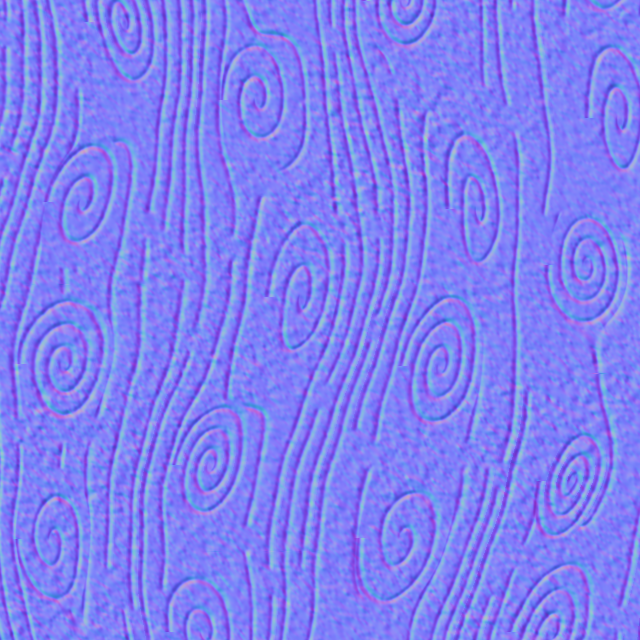
A Shadertoy shader for this texture map:

```glsl
vec2 hash2(vec2 c) {
    return fract(sin(vec2(dot(c, vec2(127.1, 311.7)), dot(c, vec2(269.5, 183.3)))) * 43758.5);
}

// One of the nine knots around p: centre in xy, radii in zw
vec4 knotNear(vec2 p, int i) {
    vec2 grid = vec2(4.0, 3.6);
    float col = floor(p.x * grid.x) + float(i % 3 - 1);
    float stagger = 0.5 * mod(col, 2.0);
    float row = floor(p.y * grid.y + stagger) + float(i / 3 - 1);
    vec2 h = hash2(vec2(col, row));
    vec2 centre = (vec2(col, row - stagger) + 0.5 + (h - 0.5) * vec2(0.4, 0.25)) / grid;
    return vec4(centre, 0.042 + 0.022 * h.y, 0.085 + 0.05 * h.x);
}

// Stream function whose contours run upright and part around the knots
float flow(vec2 p) {
    float psi = p.x;
    for (int i = 0; i < 9; i++) {
        vec4 knot = knotNear(p, i);
        vec2 e = (p - knot.xy) / knot.zw;
        psi -= knot.z * e.x * exp(0.45 - 0.45 * dot(e, e));
    }
    return psi;
}

// Slope across a soft groove at signed distance d
vec2 grooveSlope(float d, vec2 across) {
    float t = d / 0.0046;
    return across * 1.1 * t * exp(-t * t);
}

// Slope of a field of random round bumps
vec2 grainSlope(vec2 p) {
    vec2 cell = floor(p), slope = vec2(0.0);
    for (int i = 0; i < 9; i++) {
        vec2 id = cell + vec2(i % 3 - 1, i / 3 - 1);
        vec2 d = p - id - hash2(id);
        slope += (hash2(id + 37.0).x - 0.5) * d * exp(-4.0 * dot(d, d));
    }
    return slope;
}

// Long broken grain lines along the flow
vec2 lineSlope(vec2 p) {
    const float spacing = 0.043, eps = 0.001;
    float psi = flow(p);
    vec2 grad = vec2(flow(p + vec2(eps, 0.0)) - psi, flow(p + vec2(0.0, eps)) - psi) / eps;
    float steep = max(length(grad), 0.3);
    float lane = floor(psi / spacing);
    vec2 h = hash2(vec2(lane, 5.0));
    float d = (fract(psi / spacing) - 0.5 - 0.35 * (h.x - 0.5)) * spacing / steep;

    // Pieces of line with short gaps, some left out
    float run = p.y * 1.8 + h.y * 7.0;
    float along = fract(run);
    float kept = step(0.14, hash2(vec2(lane, floor(run))).y);
    float piece = kept * smoothstep(0.0, 0.02, along) * smoothstep(0.95, 0.93, along);
    return piece * grooveSlope(d, grad / steep);
}

void mainImage(out vec4 fragColor, in vec2 fragCoord) {
    vec2 uv = fragCoord / iResolution.xy;

    // Lean and sway of the wood
    vec2 p = uv + vec2(3.0, 5.0);
    p.x += 0.035 * sin(5.0 * uv.y + 3.0 * uv.x) + 0.007 * sin(13.0 * uv.y - 7.0 * uv.x + 1.0);
    p.x += 0.0012 * sin(43.0 * uv.y + 19.0 * uv.x) - 0.1 * uv.x * uv.y;

    // Spirals fill the knots, lines fill the rest
    vec2 spirals = vec2(0.0);
    float outside = 1.0;
    for (int i = 0; i < 9; i++) {
        vec4 knot = knotNear(p, i);
        vec2 e = (p - knot.xy) / knot.zw;
        float r = max(length(e), 0.02);
        if (r > 1.2) continue;
        vec2 h = hash2(knot.xy);
        float spin = h.x < 0.5 ? -1.0 : 1.0;
        float turns = h.y < 0.55 ? 2.0 : 3.0;
        float phase = turns * r + spin * atan(e.y, e.x) / 6.2832;
        vec2 grad = (turns * e / r + spin * vec2(-e.y, e.x) / (6.2832 * r * r)) / knot.zw;
        float steep = length(grad);

        // The arm starts near the centre and stops after its last turn
        float arm = step(phase, turns) * smoothstep(0.06, 0.14, r) * smoothstep(1.2, 1.1, r);
        spirals += arm * outside * grooveSlope((fract(phase) - 0.5) / steep, grad / steep);
        outside *= smoothstep(1.02, 1.1, r);
    }
    vec2 slope = spirals + outside * lineSlope(p);

    // Fine rough surface, stronger in patches
    float rough = 1.0 + 0.3 * sin(9.0 * uv.x + 4.0 * sin(6.0 * uv.y)) * sin(8.0 * uv.y + 2.0);
    vec2 skewed = uv + 0.25 * uv.yx;
    slope += rough * (1.7 * grainSlope(skewed * vec2(85.0, 100.0)) + 1.2 * grainSlope(skewed * 150.0));

    // Pack with the slope across the wood in green
    vec3 n = normalize(vec3(0.15 * slope.x - slope.y, slope.x, 1.0));
    fragColor = vec4(0.5 + 0.5 * n.xy, 0.48 + 0.5 * n.z * n.z, 1.0);
}
```
